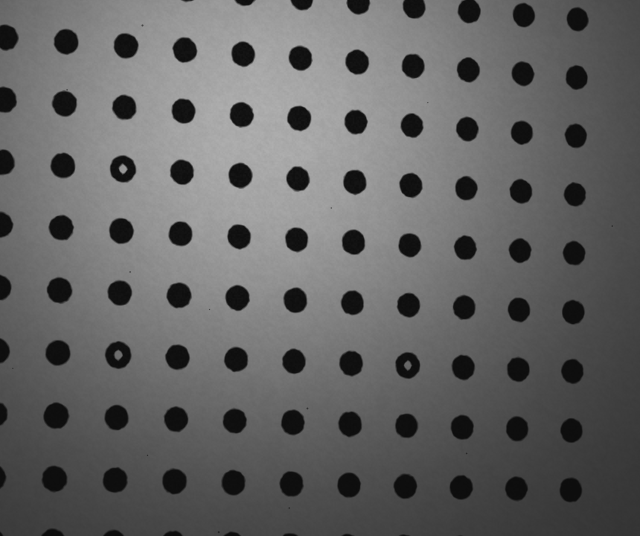
Reproduce this pattern procedurally as a WebGL 2 fragment shader.

```glsl
#version 300 es
precision highp float;
// Printed calibration sheet: black dots on unevenly lit grey paper, seen at a slant.
// Each pixel is projected back onto the flat dot lattice, where round() finds its
// dot; three dots are rings. Noise adds ragged ink, paper grain and stray specks.

#define DOT_RADIUS 0.202
#define RING_RADIUS 0.216
#define HOLE_RADIUS 0.078
#define EDGE_SOFTNESS 0.022
#define EDGE_WOBBLE 0.016
#define LAST_COLUMN 10.0
#define LIGHT_CENTRE vec2(0.40, 0.20)
#define LIGHT_SPREAD 0.50
#define PAPER_SHADE 0.18
#define PAPER_GLOW 0.49
#define GRAIN 0.035
#define SPECK_CHANCE 0.07

uniform vec2 u_resolution;
out vec4 fragColor;

// Lattice (column, row, 1) to sheet position, in canvas widths from the top left.
const mat3 LATTICE_TO_CANVAS = mat3(
    0.09523, 0.00706, 0.00670,
   -0.00277, 0.09706, -0.00155,
    0.00911, 0.05859, 1.0);

float hash(vec2 p) {
    vec3 q = fract(p.xyx * vec3(0.1031, 0.1030, 0.0973));
    q += dot(q, q.yzx + 33.33);
    return fract((q.x + q.y) * q.z);
}

float valueNoise(vec2 p) {
    vec2 i = floor(p), f = fract(p);
    f = f * f * (3.0 - 2.0 * f);
    float low = mix(hash(i), hash(i + vec2(1, 0)), f.x);
    float high = mix(hash(i + vec2(0, 1)), hash(i + vec2(1, 1)), f.x);
    return mix(low, high, f.y);
}

// 1 inside the edge (d < 0), 0 outside, blended over the given half width.
float coverage(float d, float halfWidth) {
    return 1.0 - smoothstep(-halfWidth, halfWidth, d);
}

bool isRing(vec2 cell) {
    return cell == vec2(2, 2) || cell == vec2(2, 5) || cell == vec2(7, 5);
}

// Ink amount at a lattice position; wobble makes the outline ragged.
float dotInk(vec2 lattice, float wobble, float soft) {
    vec2 cell = round(lattice);
    if (cell.x > LAST_COLUMN) return 0.0;
    vec2 offset = lattice - cell;
    float size = 0.006 * (hash(cell + 20.0) - 0.5);
    float dist = length(offset) + wobble;
    if (!isRing(cell)) return coverage(dist - DOT_RADIUS - size, soft);

    // Ring: a slightly larger dot with a rounded diamond hole.
    vec2 a = abs(offset) * vec2(1.1, 0.95);
    float hole = mix(length(a), a.x + a.y, 0.4) + wobble;
    return coverage(dist - RING_RADIUS, soft) * (1.0 - coverage(hole - HOLE_RADIUS, soft));
}

// Sparse dust, at most one speck per cell.
float speckInk(vec2 p) {
    vec2 grid = p * 16.0, cell = floor(grid);
    vec2 centre = 0.2 + 0.6 * vec2(hash(cell + 3.0), hash(cell + 57.0));
    float radius = mix(0.012, 0.03, hash(cell + 91.0));
    float present = step(hash(cell + 130.0), SPECK_CHANCE);
    return present * coverage(length(fract(grid) - centre) - radius, 0.018);
}

void main() {
    vec2 p = vec2(gl_FragCoord.x, u_resolution.y - gl_FragCoord.y) / u_resolution.x;
    vec3 projected = inverse(LATTICE_TO_CANVAS) * vec3(p, 1.0);
    vec2 lattice = projected.xy / projected.z;

    // Lamp falloff across the sheet
    vec2 toLight = (p - LIGHT_CENTRE) / LIGHT_SPREAD;
    float light = exp(-dot(toLight, toLight));

    // Paper with broad mottling, slanted fibres and fine grain
    float mottle = valueNoise(p * 30.0) - 0.5;
    float fibre = valueNoise(mat2(0.8, -0.6, 0.6, 0.8) * p * vec2(130.0, 210.0)) - 0.5;
    float fine = valueNoise(p * 420.0 + 17.0) - 0.5;
    float paper = PAPER_SHADE + PAPER_GLOW * light;
    paper *= 1.0 + GRAIN * (0.5 * mottle + fibre + fine);

    // Ink, faintly speckled where the light is strong
    float ink = 0.05 + 0.02 * light + 0.03 * light * fine;

    float soft = max(EDGE_SOFTNESS, 8.0 / u_resolution.x);
    float wobble = EDGE_WOBBLE * (valueNoise(p * 200.0) - 0.5);
    float shade = mix(paper, ink, dotInk(lattice, wobble, soft));
    shade = mix(shade, ink, 0.6 * speckInk(p));
    fragColor = vec4(vec3(shade), 1.0);
}
```
